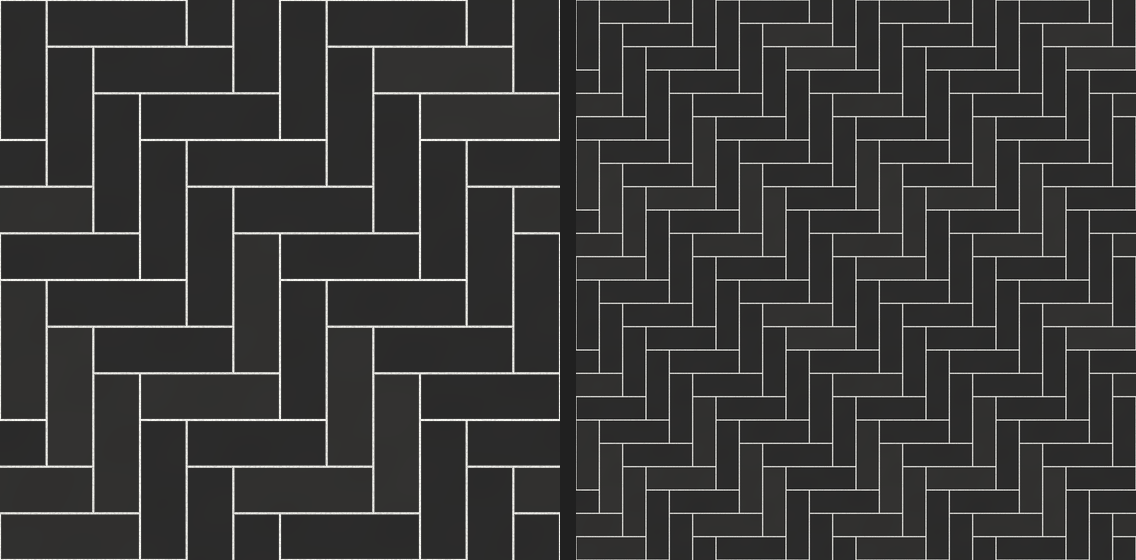
Left: one tile. Right: repeated 2 by 2.
This pattern is drawn by a WebGL 2 fragment shader. Its source:

```glsl
#version 300 es
precision highp float;
// Seamless herringbone of charcoal 3:1 tiles with thin off-white speckled grout.

#define CELLS 12.0          // grid cells per side, a multiple of 6
#define GROUT_WIDTH 0.047   // joint width, in cells
#define GRAIN_CELLS 256.0   // grout grains per side
#define LIGHT_SHARE 0.22    // share of paler tiles
#define MOTTLE 0.0025       // tone drift within a tile
#define DARK_TILE vec3(0.169, 0.168, 0.167)
#define LIGHT_TILE vec3(0.197, 0.194, 0.189)
#define GROUT_SHADE vec3(0.86, 0.855, 0.84)
#define GROUT_LIGHT vec3(0.96, 0.96, 0.94)

uniform vec2 u_resolution;
out vec4 fragColor;

const float TAU = 6.2831853;

vec2 hash2(vec2 p) {
    vec3 q = fract(p.xyx * vec3(0.1031, 0.1030, 0.0973));
    q += dot(q, q.yzx + 33.33);
    return fract((q.xx + q.yz) * q.zy);
}

// Cellular noise: distance to the nearest grain, wrapped at the canvas edge.
float grainDistance(vec2 p) {
    vec2 base = floor(p);
    float nearest = 2.0;
    for (int y = -1; y <= 1; y++) {
        for (int x = -1; x <= 1; x++) {
            vec2 cell = base + vec2(x, y);
            vec2 grain = cell + hash2(mod(cell, GRAIN_CELLS));
            nearest = min(nearest, distance(p, grain));
        }
    }
    return nearest;
}

// Lower-left corner in xy, size in zw, of the tile covering a grid cell.
vec4 herringboneTile(vec2 cell) {
    float phase = mod(cell.x + cell.y + 1.0, 6.0);
    if (phase > 0.5 && phase < 3.5) {
        return vec4(cell.x - (phase - 1.0), cell.y, 3.0, 1.0);
    }
    float fromTop = mod(6.0 - phase, 6.0);
    return vec4(cell.x, cell.y + fromTop - 2.0, 1.0, 3.0);
}

void main() {
    vec2 uv = gl_FragCoord.xy / u_resolution;
    vec2 p = uv * CELLS;
    float pixel = CELLS / min(u_resolution.x, u_resolution.y);

    // Distance to the nearest tile edge
    vec4 tile = herringboneTile(floor(p));
    vec2 inset = 0.5 * tile.zw - abs(p - tile.xy - 0.5 * tile.zw);
    float edge = min(inset.x, inset.y);

    // Tone of each tile, with a soft drift
    vec2 seed = hash2(mod(tile.xy, CELLS) + 7.0);
    float pale = step(seed.x, LIGHT_SHARE) * mix(0.65, 1.0, seed.y);
    vec3 tileColor = mix(DARK_TILE, LIGHT_TILE, pale);
    float drift = sin(TAU * (5.0 * uv.x + 3.0 * uv.y))
                + sin(TAU * (7.0 * uv.y - 4.0 * uv.x) + 1.3);
    tileColor += MOTTLE * (drift * 0.5 + seed.y - 0.5);

    // Speckled grout
    float grain = grainDistance(uv * GRAIN_CELLS);
    vec3 groutColor = mix(GROUT_LIGHT, GROUT_SHADE, smoothstep(0.2, 0.85, grain));

    float tileMask = clamp((edge - 0.5 * GROUT_WIDTH) / pixel + 0.5, 0.0, 1.0);
    fragColor = vec4(mix(groutColor, tileColor, tileMask), 1.0);
}
```
